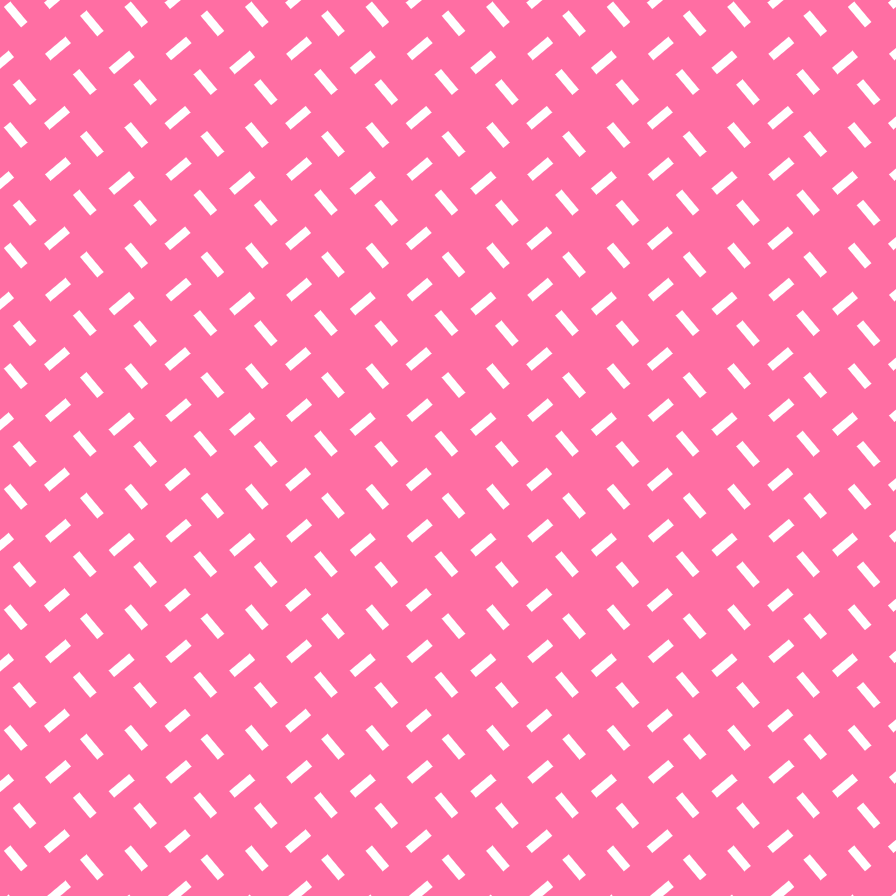
A three.js fragment shader for this pattern:

```glsl
varying vec2 vUv;

const float TILES = 7.432;
const vec2 DASH_HALF = vec2(0.111, 0.035);
const vec3 PINK = vec3(1.0, 0.43, 0.64);
const vec3 WHITE = vec3(1.0);

float boxDistance(vec2 p, vec2 halfSize) {
  vec2 d = abs(p) - halfSize;
  return length(max(d, 0.0)) + min(max(d.x, d.y), 0.0);
}

// Distance to a dash that repeats in every unit tile
float dash(vec2 p, vec2 center, vec2 dir) {
  vec2 d = p - center;
  d -= floor(d + 0.5);
  vec2 local = vec2(dot(d, dir), dot(d, vec2(-dir.y, dir.x)));
  return boxDistance(local, DASH_HALF);
}

float sprinkles(vec2 p, float angle) {
  vec2 rising = vec2(cos(angle), sin(angle));
  vec2 falling = vec2(rising.y, -rising.x);

  // Falling dashes
  float d = dash(p, vec2(0.130, 0.120), falling);
  d = min(d, dash(p, vec2(0.762, 0.194), falling));
  d = min(d, dash(p, vec2(0.703, 0.680), falling));
  d = min(d, dash(p, vec2(0.204, 0.765), falling));

  // Rising dashes
  d = min(d, dash(p, vec2(0.481, 0.402), rising));
  d = min(d, dash(p, vec2(0.009, 0.518), rising));
  return min(d, dash(p, vec2(0.473, 0.977), rising));
}

void main() {
  // Tiles are counted from the top left, with y flipped to point down
  vec2 p = vec2(vUv.x, 1.0 - vUv.y) * TILES;
  float pixel = fwidth(p.x);

  // With y down, a negative angle rises to the right
  float d = sprinkles(p, radians(-40.0));
  float coverage = clamp(0.5 - d / pixel, 0.0, 1.0);
  gl_FragColor = vec4(mix(PINK, WHITE, coverage), 1.0);
}
```
